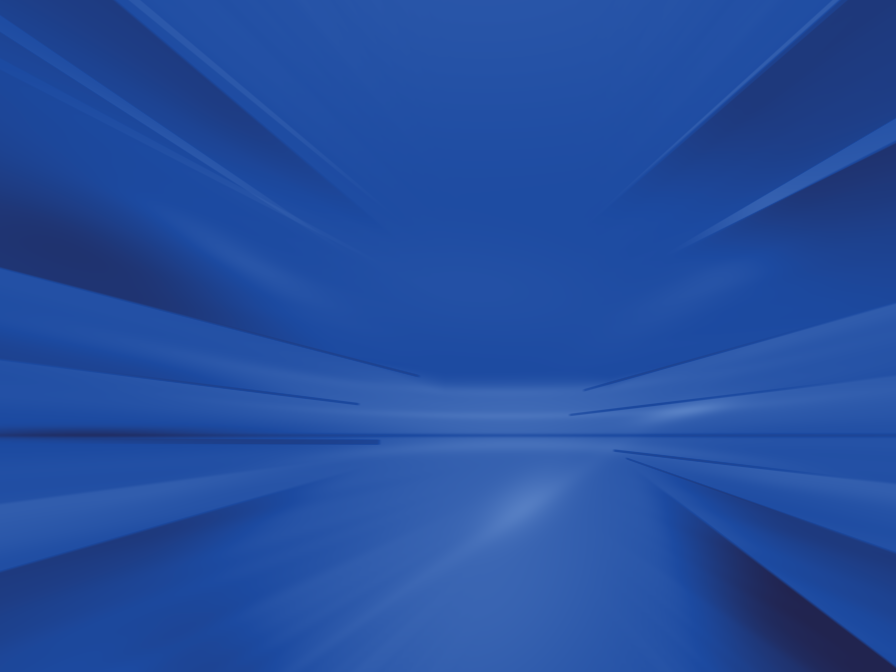
Write a WebGL 1 fragment shader that draws this background.

```glsl
precision highp float;
uniform vec2 u_resolution;

const vec3 BLUE = vec3(0.11, 0.29, 0.63);
const vec3 NAVY = vec3(0.13, 0.14, 0.31);
const vec3 PALE = vec3(0.43, 0.58, 0.82);

// x: position from outer (0) to inner (1) end, y: height above the ray
vec2 rayCoords(vec2 p, vec2 outer, vec2 inner) {
  vec2 axis = inner - outer;
  vec2 d = p - outer;
  float across = (axis.x * d.y - axis.y * d.x) / length(axis);
  return vec2(dot(d, axis) / dot(axis, axis), across * sign(axis.x));
}

// Crisp on the ray, fading above it (depth > 0) or below it (depth < 0)
float fan(vec2 p, vec2 outer, vec2 inner, float depth) {
  vec2 ray = rayCoords(p, outer, inner);
  float d = ray.y * sign(depth);
  float spread = d / (abs(depth) * max(1.0 - ray.x, 0.05));
  return smoothstep(-0.003, 0.003, d) * exp(-spread * spread)
    * (1.0 - smoothstep(0.35, 1.0, ray.x));
}

// Narrow beam tapering toward its inner end
float beam(vec2 p, vec2 outer, vec2 inner, float width) {
  vec2 ray = rayCoords(p, outer, inner);
  float halfWidth = width * max(1.0 - ray.x, 0.0) + 0.001;
  return (1.0 - smoothstep(halfWidth - 0.001, halfWidth + 0.002, abs(ray.y)))
    * (1.0 - smoothstep(0.5, 1.0, ray.x));
}

// Thin line that strengthens toward a blunt inner end
float slit(vec2 p, vec2 outer, vec2 inner, float width) {
  vec2 ray = rayCoords(p, outer, inner);
  return (1.0 - smoothstep(width - 0.001, width + 0.0015, abs(ray.y)))
    * smoothstep(0.0, 0.8, ray.x) * (1.0 - smoothstep(0.985, 1.0, ray.x));
}

float glow(vec2 p, vec2 center, vec2 radius, float angle) {
  vec2 d = p - center;
  float c = cos(angle);
  float s = sin(angle);
  d = vec2(c * d.x + s * d.y, c * d.y - s * d.x) / radius;
  return exp(-dot(d, d));
}

// Glow bent into a parabola
float arc(vec2 p, vec2 center, vec2 radius, float bend) {
  float x = p.x - center.x;
  return glow(p - vec2(0.0, bend * x * x), center, radius, 0.0);
}

// Faint radial grain made of layered sines
float rayGrain(vec2 p, vec2 center) {
  vec2 d = p - center;
  float slope = d.y / (abs(d.x) + 0.12) + 0.1 * sign(d.x);
  float sum = 0.0;
  float weight = 0.5;
  float frequency = 17.0;
  for (int i = 0; i < 4; i++) {
    sum += weight * sin(slope * frequency + float(i) * 1.7);
    frequency *= 1.83;
    weight *= 0.7;
  }
  return sum * smoothstep(0.05, 0.4, abs(d.x));
}

float skyTone(vec2 p) {
  float tone = 0.02 * rayGrain(p, vec2(0.76, 0.45));
  tone += 0.17 * glow(p, vec2(0.72, 1.08), vec2(0.48, 0.27), 0.0);
  tone += 0.08 * glow(p, vec2(0.70, 0.57), vec2(0.25, 0.08), -0.1);
  tone += 0.15 * glow(p, vec2(0.33, 0.63), vec2(0.17, 0.022), -0.5);
  tone += 0.10 * glow(p, vec2(1.06, 0.58), vec2(0.16, 0.03), 0.5);
  // Dark panels beside the beams
  tone -= 0.42 * fan(p, vec2(0.17, 1.0), vec2(0.608, 0.63), -0.13);
  tone -= 0.50 * fan(p, vec2(1.25, 1.0), vec2(0.868, 0.661), -0.27);
  tone -= 0.42 * fan(p, vec2(1.333, 0.79), vec2(0.981, 0.61), -0.20);
  tone -= 0.55 * fan(p, vec2(0.0, 0.601), vec2(0.53, 0.464), 0.15);
  tone -= 0.18 * glow(p, vec2(0.11, 0.65), vec2(0.17, 0.05), -0.35);
  // Pale beams
  tone += 0.22 * beam(p, vec2(0.0, 0.965), vec2(0.538, 0.609), 0.009);
  tone += 0.09 * beam(p, vec2(0.20, 0.80), vec2(0.60, 0.59), 0.004);
  tone += 0.15 * beam(p, vec2(0.20, 1.0), vec2(0.608, 0.661), 0.004);
  tone += 0.22 * beam(p, vec2(1.25, 1.0), vec2(0.868, 0.661), 0.006);
  return tone + 0.38 * beam(p, vec2(1.333, 0.805), vec2(0.981, 0.615), 0.015);
}

float floorTone(vec2 p) {
  float tone = 0.06 + 0.06 * rayGrain(p, vec2(0.80, 0.35));
  // Wide light on the floor and curved light along the horizon
  tone += 0.31 * glow(p, vec2(0.72, 0.16), vec2(0.22, 0.30), -0.45);
  tone += 0.20 * arc(p, vec2(0.74, 0.39), vec2(0.55, 0.05), 0.22);
  tone += 0.14 * arc(p, vec2(0.75, 0.381), vec2(0.35, 0.006), 0.12);
  tone += 0.10 * arc(p, vec2(0.74, 0.418), vec2(0.35, 0.008), 0.25);
  tone += 0.18 * arc(p, vec2(0.78, 0.338), vec2(0.35, 0.010), -0.22);
  // Light and dark bands
  tone += 0.14 * fan(p, vec2(1.333, 0.441), vec2(0.844, 0.382), -0.07);
  tone += 0.18 * fan(p, vec2(1.333, 0.28), vec2(0.91, 0.33), -0.06);
  tone += 0.16 * fan(p, vec2(0.0, 0.25), vec2(0.573, 0.326), -0.06);
  tone += 0.12 * fan(p, vec2(1.333, 0.549), vec2(0.865, 0.418), -0.07);
  tone -= 0.30 * fan(p, vec2(0.0, 0.465), vec2(0.538, 0.398), 0.05);
  tone -= 0.48 * fan(p, vec2(0.0, 0.149), vec2(0.573, 0.314), -0.11);
  tone -= 0.50 * fan(p, vec2(1.333, 0.177), vec2(0.929, 0.319), -0.09);
  tone -= 1.05 * fan(p, vec2(1.333, 0.007), vec2(0.929, 0.314), -0.20);
  tone -= 0.25 * glow(p, vec2(0.30, 0.0), vec2(0.12, 0.10), 0.5);
  // Horizon line and slits
  tone -= 0.28 * glow(p, vec2(0.67, 0.352), vec2(1.2, 0.003), 0.0);
  tone -= 0.55 * glow(p, vec2(0.13, 0.355), vec2(0.20, 0.009), 0.0);
  tone -= 0.34 * slit(p, vec2(0.0, 0.465), vec2(0.538, 0.398), 0.0015);
  tone -= 0.34 * slit(p, vec2(0.0, 0.344), vec2(0.569, 0.342), 0.0035);
  tone -= 0.40 * slit(p, vec2(1.333, 0.441), vec2(0.844, 0.382), 0.0015);
  tone -= 0.40 * slit(p, vec2(1.333, 0.28), vec2(0.91, 0.33), 0.0015);
  tone -= 0.30 * slit(p, vec2(1.333, 0.177), vec2(0.929, 0.319), 0.001);
  // Bright reflections
  tone += 0.30 * glow(p, vec2(0.78, 0.25), vec2(0.075, 0.035), 0.6);
  tone += 0.08 * glow(p, vec2(0.72, 0.20), vec2(0.30, 0.014), 0.6);
  return tone + 0.34 * glow(p, vec2(1.02, 0.388), vec2(0.07, 0.011), 0.2);
}

void main() {
  vec2 p = gl_FragCoord.xy / u_resolution * vec2(4.0 / 3.0, 1.0);
  // Bowl-shaped boundary between sky and floor
  float rim = max(0.43, max(0.601 - 0.258 * p.x, 0.176 + 0.28 * p.x));
  float softness = mix(0.02, 0.003, smoothstep(0.08, 0.24, abs(p.x - 0.76)));
  float tone = mix(skyTone(p), floorTone(p), smoothstep(-softness, softness, rim - p.y));
  tone -= 0.28 * slit(p, vec2(0.0, 0.601), vec2(0.628, 0.439), 0.0015);
  tone -= 0.28 * slit(p, vec2(1.333, 0.549), vec2(0.865, 0.418), 0.0015);
  vec3 color = mix(BLUE, PALE, clamp(tone, 0.0, 1.0));
  gl_FragColor = vec4(mix(color, NAVY, clamp(-tone, 0.0, 1.0)), 1.0);
}
```
